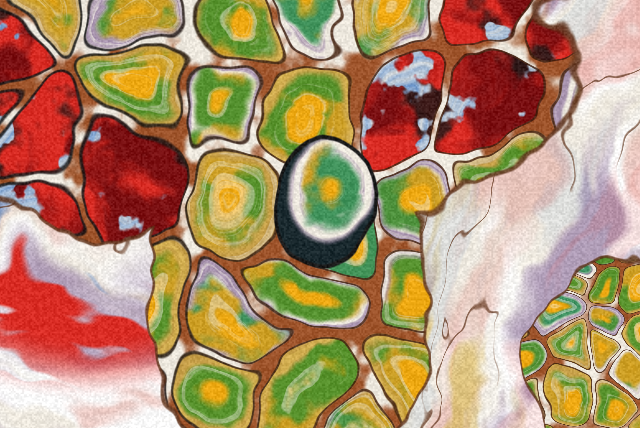
Give the GLSL for this background, as a Shadertoy shader.

```glsl
// Poured acrylic paint: rimmed colour cells floating in pale marbled streams.
const vec3 CREAM = vec3(0.93, 0.91, 0.87);
const vec3 GOLD  = vec3(0.80, 0.62, 0.14);
const vec3 AMBER = vec3(0.93, 0.66, 0.07);
const vec3 RED   = vec3(0.85, 0.17, 0.14);
const vec3 MAUVE = vec3(0.62, 0.53, 0.66);
const vec3 GREEN = vec3(0.34, 0.57, 0.17);
const vec3 TEAL  = vec3(0.20, 0.58, 0.48);
const vec3 BLUE  = vec3(0.28, 0.50, 0.78);
const vec3 RUST  = vec3(0.62, 0.33, 0.17);
const vec3 INK   = vec3(0.10, 0.10, 0.10);

float hash(vec2 p) { return fract(sin(dot(p, vec2(127.1, 311.7))) * 43758.5453); }

float noise(vec2 p) {
    vec2 i = floor(p), f = fract(p);
    f = f * f * (3.0 - 2.0 * f);
    return mix(mix(hash(i), hash(i + vec2(1, 0)), f.x),
               mix(hash(i + vec2(0, 1)), hash(i + vec2(1, 1)), f.x), f.y);
}

float fbm(vec2 p) {
    float sum = 0.0, amp = 0.53;
    for (int i = 0; i < 4; i++) {
        sum += amp * noise(p);
        p = mat2(1.6, 1.2, -1.2, 1.6) * p + 3.7;
        amp *= 0.5;
    }
    return sum;
}

vec2 warp(vec2 p, float freq, float amount) {
    return p + amount * (vec2(fbm(p * freq), fbm(p * freq + 17.3)) - 0.5);
}

float smoothMin(float a, float b, float k) {
    float h = max(k - abs(a - b), 0.0) / k;
    return min(a, b) - h * h * k * 0.25;
}

// Positive inside an ellipse, zero on its outline
float blob(vec2 p, vec2 centre, vec2 radius) { return 1.0 - length((p - centre) / radius); }

vec2 cellPoint(vec2 id) { return id + 0.12 + 0.76 * vec2(hash(id), hash(id + 41.7)); }

// Rounded Voronoi: distance to the cell wall, and the cell's centre
float cellWall(vec2 p, out vec2 centre) {
    vec2 base = floor(p);
    float nearest = 9.0, wall = 9.0;
    for (int k = 0; k < 9; k++) {
        vec2 c = cellPoint(base + vec2(k % 3 - 1, k / 3 - 1));
        float d = distance(p, c);
        if (d < nearest) { nearest = d; centre = c; }
    }
    for (int k = 0; k < 25; k++) {
        vec2 c = cellPoint(base + vec2(k % 5 - 2, k / 5 - 2));
        vec2 gap = c - centre;
        if (dot(gap, gap) > 0.001)
            wall = smoothMin(wall, dot(0.5 * (c + centre) - p, normalize(gap)), 0.16);
    }
    return wall;
}

// Layered paint from the rim (depth 0) to the core of a cell
vec3 layers(vec2 p, float depth, float seed, float redness) {
    float swirl = fbm(warp(p, 5.0, 0.25) * 7.0 + seed * 29.0);
    float ring = fbm(vec2(depth * 16.0, seed * 40.0) + swirl * 2.0);
    float level = depth + 0.38 * (swirl - 0.5);
    vec3 rim = mix(mix(CREAM, MAUVE, smoothstep(0.3, 0.65, ring)), GOLD, step(0.5, seed) * 0.75);
    vec3 leaf = mix(GREEN, TEAL, smoothstep(0.55, 0.1, seed) * 0.7);
    vec3 body = mix(GOLD, leaf, smoothstep(0.38, 0.56, fbm(p * 9.0 + seed * 13.0)));
    vec3 col = mix(rim, body, smoothstep(0.07, 0.17, level));
    col = mix(col, AMBER, smoothstep(0.27, 0.36, level));
    col = mix(col, CREAM, 0.45 * smoothstep(0.56, 0.72, ring));
    vec3 hot = mix(RED, vec3(0.48, 0.06, 0.07), smoothstep(0.46, 0.66, swirl));
    hot = mix(hot, INK, 0.8 * smoothstep(0.60, 0.72, fbm(p * 8.0 + 5.0)));
    hot = mix(hot, mix(BLUE, CREAM, ring), smoothstep(0.64, 0.70, fbm(p * 13.0 + 60.0)));
    return mix(col, hot, redness);
}

vec3 cells(vec2 p, float scale) {
    vec2 centre;
    float wall = cellWall(warp(p, 3.5, 0.16) * scale, centre);
    vec2 home = centre / scale;
    float redness = smoothstep(0.0, 0.1, max(blob(home, vec2(0.08, 0.72), vec2(0.26, 0.30)),
                                             blob(home, vec2(1.14, 0.90), vec2(0.25, 0.22))));
    vec3 col = layers(p, wall, hash(centre), redness);
    float width = 0.025 + 0.05 * fbm(p * 6.0);
    vec3 seam = mix(RUST, CREAM, smoothstep(0.44, 0.62, fbm(p * 11.0)));
    col = mix(seam, col, smoothstep(width - 0.02, width + 0.01, wall));
    float heavy = smoothstep(0.8, 0.2, p.x);
    float line = smoothstep(0.016 + 0.016 * heavy, 0.004, abs(wall - width));
    return mix(col, mix(RUST * 0.45, INK, heavy), 0.85 * line);
}

// Streaked pale paint running along the given angle
vec3 marble(vec2 p, float angle, float tint) {
    float c = cos(angle), s = sin(angle);
    vec2 q = warp(mat2(c, -s, s, c) * p, 2.6, 0.34) * vec2(2.2, 8.0);
    float band = fbm(q), hue = fbm(q * 0.9 + 23.0), vein = fbm(q * 1.3 + 51.0);
    vec3 col = mix(CREAM, vec3(0.98), smoothstep(0.4, 0.6, vein));
    col = mix(col, vec3(0.88, 0.66, 0.62), 0.6 * smoothstep(0.52, 0.66, hue));
    col = mix(col, mix(GOLD, CREAM, 0.35), 0.8 * smoothstep(0.60 - tint * 0.06, 0.72, band));
    col = mix(col, MAUVE, smoothstep(0.42 + tint * 0.12, 0.28, hue) * 0.8);
    col = mix(col, RED, tint * smoothstep(0.57, 0.64, vein));
    col = mix(col, BLUE, tint * 0.8 * smoothstep(0.41, 0.33, vein));
    float contour = smoothstep(0.012, 0.002, abs(band - 0.52)) * smoothstep(0.45, 0.55, hue);
    return mix(col, RUST * 0.6, 0.7 * contour);
}

void mainImage(out vec4 fragColor, in vec2 fragCoord) {
    vec2 p = fragCoord / iResolution.y;
    vec2 bent = warp(p, 4.0, 0.22);

    // Pale streams: level on the left, steep on the right
    float tint = smoothstep(0.0, 0.5, blob(p, vec2(0.2, 0.36), vec2(0.5, 0.3)));
    vec3 col = mix(marble(p, -0.18, tint), marble(p, 1.2, 0.12), smoothstep(0.75, 1.0, bent.x));

    // Colonies of cells, fine ones in the corner
    float corner = blob(bent, vec2(1.45, 0.06), vec2(0.23, 0.29));
    float colony = max(blob(bent, vec2(0.55, 0.83), vec2(0.80, 0.41)),
                       blob(bent, vec2(0.70, 0.38), vec2(0.36, 0.52)));
    float cover = max(colony, corner);
    col = mix(col, cells(p, corner > colony ? 11.0 : 4.7), smoothstep(-0.012, 0.012, cover));
    col = mix(col, RUST * 0.6, 0.8 * smoothstep(0.018, 0.004, abs(cover)));

    // Large egg with a dark crescent below its core
    vec2 soft = warp(p, 5.0, 0.05);
    float egg = blob(soft, vec2(0.76, 0.53), vec2(0.118, 0.152));
    float inner = blob(soft, vec2(0.775, 0.56), vec2(0.105, 0.125));
    vec3 yolk = mix(INK + vec3(0.0, 0.06, 0.08), layers(p, inner * 0.42, 0.2, 0.0), smoothstep(-0.06, 0.1, inner));
    col = mix(col, yolk, smoothstep(-0.02, 0.02, egg));
    col = mix(col, INK, smoothstep(0.05, 0.015, abs(egg)));

    // Fine pigment grain
    col += 0.13 * (noise(p * 260.0) - 0.5);
    fragColor = vec4(clamp(col, 0.0, 1.0), 1.0);
}
```
